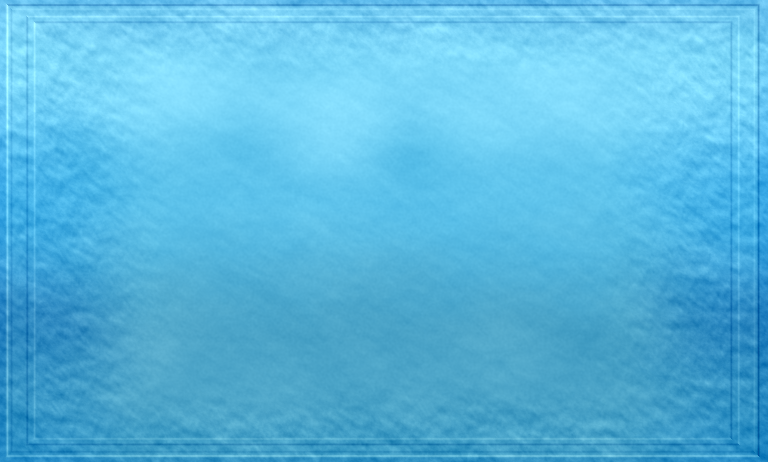
Reproduce this background procedurally as a Shadertoy shader.

```glsl
vec2 gradientAt(vec2 cell) {
    vec3 h = fract(cell.xyx * vec3(0.1031, 0.103, 0.0973));
    h += dot(h, h.yzx + 33.33);
    return fract((h.xx + h.yz) * h.zy) * 2.0 - 1.0;
}

float gradientNoise(vec2 p) {
    vec2 i = floor(p), f = fract(p);
    vec2 u = f * f * f * (f * (f * 6.0 - 15.0) + 10.0);
    float a = dot(gradientAt(i), f);
    float b = dot(gradientAt(i + vec2(1, 0)), f - vec2(1, 0));
    float c = dot(gradientAt(i + vec2(0, 1)), f - vec2(0, 1));
    float d = dot(gradientAt(i + 1.0), f - 1.0);
    return mix(mix(a, b, u.x), mix(c, d, u.x), u.y);
}

float fbm(vec2 p) {
    float sum = 0.0, amp = 0.5;
    for (int i = 0; i < 5; i++) {
        sum += amp * gradientNoise(p);
        p = mat2(1.6, 1.2, -1.2, 1.6) * p + 7.3;
        amp *= 0.55;
    }
    return sum;
}

float glow(vec2 p, vec2 center, vec2 size) {
    vec2 q = (p - center) / size;
    return exp(-dot(q, q));
}

// Thin rectangle outline: positive on left and bottom, negative on right and top
float bevel(vec2 p, vec2 halfSize) {
    vec2 d = abs(p) - halfSize;
    float dist = max(d.x, d.y);
    float side = d.x > d.y ? -sign(p.x) : -sign(p.y);
    float width = 0.0016 + 0.35 / iResolution.y;
    return side * exp(-dist * dist / (width * width));
}

void mainImage(out vec4 fragColor, in vec2 fragCoord) {
    vec2 uv = fragCoord / iResolution.xy;
    vec2 p = (fragCoord - 0.5 * iResolution.xy) / iResolution.y;
    float depth = 1.0 - uv.y;

    // Broad clouds bend the vertical gradient
    float cloud = fbm(p * vec2(3.0, 5.0) + 4.0);
    float t = depth + 0.12 * cloud;
    vec3 color = mix(vec3(0.43, 0.78, 0.94), vec3(0.49, 0.85, 0.98), smoothstep(0.0, 0.14, t));
    color = mix(color, vec3(0.36, 0.76, 0.92), smoothstep(0.22, 0.44, t));
    color = mix(color, vec3(0.29, 0.64, 0.78), smoothstep(0.42, 0.74, t));

    // Saturated sides and bottom
    float sides = smoothstep(0.29, 0.46, abs(uv.x - 0.5) + 0.08 * cloud);
    color -= sides * smoothstep(0.1, 0.4, depth) * vec3(0.09, 0.06, 0.01);
    color -= sides * glow(vec2(depth), vec2(0.68), vec2(0.17)) * vec3(0.03, 0.05, 0.02);
    color -= smoothstep(0.86, 1.0, depth) * vec3(0.04, 0.02, 0.0);

    // Soft light and dark patches
    vec3 patchTint = vec3(0.09, 0.06, 0.04);
    color += 0.7 * patchTint * glow(uv, vec2(0.44, 0.70), vec2(0.06, 0.1));
    color += 0.4 * patchTint * glow(uv, vec2(0.2, 0.81), vec2(0.09, 0.09));
    color += 0.4 * patchTint * glow(uv, vec2(0.75, 0.81), vec2(0.1, 0.08));
    color -= 0.7 * patchTint * glow(uv, vec2(0.31, 0.69), vec2(0.06, 0.07));
    color -= 0.8 * patchTint * glow(uv, vec2(0.54, 0.67), vec2(0.06, 0.07));
    color -= 0.8 * patchTint * glow(uv, vec2(0.1, 0.67), vec2(0.06, 0.1));
    color += 0.5 * patchTint * glow(uv, vec2(0.18, 0.23), vec2(0.1, 0.12));

    // Embossed ripples, nearly flat in the middle
    float rim = max(smoothstep(0.24, 0.44, abs(uv.x - 0.5)), smoothstep(0.3, 0.48, abs(uv.y - 0.5)));
    vec2 ripple = mat2(0.8, 0.6, -0.6, 0.8) * p * vec2(24.0, 34.0);
    float relief = fbm(ripple) - fbm(ripple + vec2(0.22, -0.28));
    color += relief * mix(0.06, 0.27, rim) * vec3(1.0, 0.85, 0.6);
    float wisps = fbm(mat2(0.9, 0.4, -0.4, 0.9) * p * vec2(5.0, 11.0) + 2.0);
    color += (0.09 * cloud + mix(0.08, 0.14, rim) * wisps) * vec3(1.0, 0.75, 0.5);
    color += 0.022 * gradientNoise(p * 150.0);

    // Nested beveled frames
    vec2 q = p + vec2(0.0022, -0.001);
    float frame = bevel(q, vec2(0.813, 0.488));
    frame -= 0.35 * bevel(q, vec2(0.804, 0.479));
    frame += 0.55 * bevel(q, vec2(0.754, 0.451));
    frame -= 0.55 * bevel(q, vec2(0.770, 0.463));
    color += max(frame, 0.0) * vec3(0.18, 0.14, 0.09);
    color += min(frame, 0.0) * vec3(0.18, 0.19, 0.13);

    // Deeper blue strip beyond the outer frame
    float outside = smoothstep(0.0, 0.006, max(abs(q.x) - 0.813, abs(q.y) - 0.488));
    color -= outside * vec3(0.05, 0.04, 0.01);

    fragColor = vec4(clamp(color, 0.0, 1.0), 1.0);
}
```
